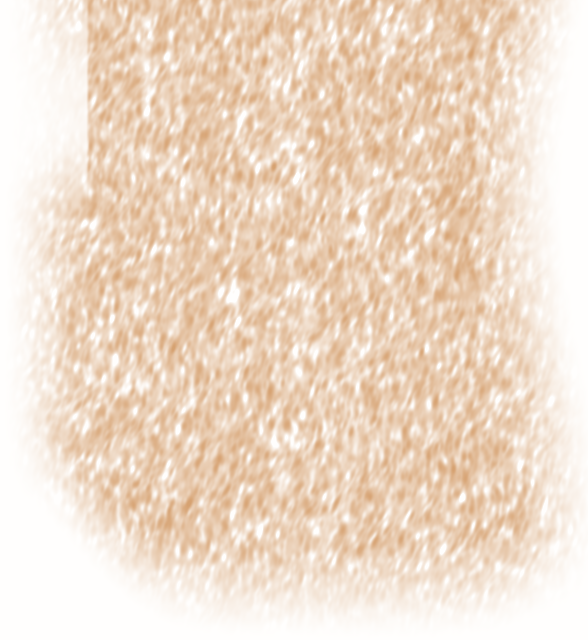
Reproduce this texture procedurally as a WebGL 1 fragment shader.

```glsl
precision highp float;

uniform vec2 u_resolution;

const vec3 PAPER = vec3(1.0, 0.997, 0.993);
const vec3 PIGMENT = vec3(0.84, 0.635, 0.445);

// Lengths are fractions of the canvas height
const vec2 GRAIN_SIZE = vec2(0.0086, 0.0190);
const vec2 FINE_SIZE = vec2(0.0060, 0.0120);
const vec2 MOTTLE_SIZE = vec2(0.0450, 0.0800);
const float GRAIN_AMOUNT = 0.40;
const float FINE_AMOUNT = 0.20;
const float MOTTLE_AMOUNT = 0.13;
const float LEAN = 0.27;
const float MEAN_TONE = 0.53;
const float HIGHLIGHT_SKEW = 0.45;

const float HARD_EDGE = 0.137;
const float HARD_EDGE_BLUR = 0.003;
const float RIGHT_EDGE = 0.835;
const float RIGHT_SWAY = 0.030;
const float RIGHT_BLUR = 0.080;
const float BOTTOM_EDGE = 0.085;
const float BOTTOM_BLUR = 0.090;
const float CORNER_LIFT = 0.220;

vec3 hash3(vec2 cell) {
  vec3 q = vec3(dot(cell, vec2(127.1, 311.7)),
                dot(cell, vec2(269.5, 183.3)),
                dot(cell, vec2(419.2, 371.9)));
  return fract(sin(q) * 43758.545);
}

// Cellular noise: one soft light or dark spot scattered in each cell
float spots(vec2 p) {
  vec2 cell = floor(p);
  vec2 local = fract(p);
  float sum = 0.0;
  for (int j = -1; j <= 1; j++) {
    for (int i = -1; i <= 1; i++) {
      vec2 offset = vec2(float(i), float(j));
      vec3 rnd = hash3(cell + offset);
      vec2 d = offset + rnd.xy - local;
      float falloff = max(0.0, 1.0 - dot(d, d));
      sum += (2.0 * rnd.z - 1.0) * falloff * falloff * falloff;
    }
  }
  return sum;
}

// Leaning strokes, gently bent by layered sines
vec2 strokeSpace(vec2 p) {
  float bend = 0.0035 * sin(p.y * 23.0 + p.x * 9.0)
             + 0.0015 * sin(p.y * 71.0 - p.x * 37.0);
  return vec2(p.x - LEAN * p.y + bend, p.y + 0.25 * p.x);
}

float grainTone(vec2 p) {
  vec2 q = strokeSpace(p);
  float g = GRAIN_AMOUNT * spots(q / GRAIN_SIZE)
          + FINE_AMOUNT * spots(q / FINE_SIZE + 37.3)
          + MOTTLE_AMOUNT * spots(p / MOTTLE_SIZE + 11.7);
  return clamp(MEAN_TONE + g - HIGHLIGHT_SKEW * g * g, 0.0, 1.0);
}

// Shaded patch: hard upper left border, soft worn sides and foot
float coverage(vec2 p) {
  float body = smoothstep(HARD_EDGE - HARD_EDGE_BLUR, HARD_EDGE + HARD_EDGE_BLUR, p.x);
  float swell = 0.15 + 0.85 * (1.0 - smoothstep(0.62, 0.80, p.y))
              + 0.50 * smoothstep(0.86, 1.0, p.y);
  float wash = swell * smoothstep(0.0, 0.15, p.x);
  float left = mix(wash, 1.0, body);

  float rim = RIGHT_EDGE - RIGHT_SWAY * sin(6.3 * (p.y - 0.45));
  float right = 1.0 - smoothstep(rim - RIGHT_BLUR, rim + RIGHT_BLUR, p.x);

  float foot = BOTTOM_EDGE + CORNER_LIFT * exp(-p.x * p.x / 0.03)
             + 0.04 * smoothstep(0.70, 0.90, p.x);
  float bottom = smoothstep(foot - BOTTOM_BLUR, foot + BOTTOM_BLUR, p.y);
  return left * right * bottom;
}

void main() {
  vec2 p = gl_FragCoord.xy / u_resolution.y;
  float tone = grainTone(p) * coverage(p);
  gl_FragColor = vec4(mix(PAPER, PIGMENT, tone), 1.0);
}
```
